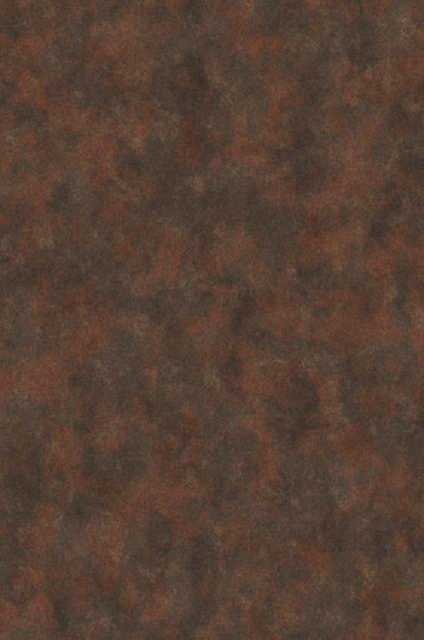
Write a WebGL 2 fragment shader that draws this texture.

```glsl
#version 300 es
precision highp float;

#define PATCH_SCALE 13.0
#define CLUSTER_SCALE 5.0
#define WARP_AMOUNT 0.010
#define GRAIN_SCALE 210.0
#define GRAIN_AMOUNT 0.16
#define TONE_AMOUNT 0.16
#define FLECK_SCALE 42.0
#define BROWN vec3(0.307, 0.249, 0.207)
#define RUST vec3(0.402, 0.256, 0.192)
#define SOOT vec3(0.225, 0.195, 0.178)
#define DUST vec3(0.435, 0.340, 0.268)

uniform vec2 u_resolution;
out vec4 fragColor;

// Two random values per lattice cell
vec2 hash2(vec2 cell) {
    uvec2 q = uvec2(ivec2(cell) + 32768);
    q = q * 1664525u + 1013904223u;
    q.x += q.y * 1664525u;
    q.y += q.x * 1664525u;
    q ^= q >> 16u;
    q.x += q.y * 1664525u;
    q.y += q.x * 1664525u;
    q ^= q >> 16u;
    return vec2(q >> 8u) / 16777216.0;
}

float cornerSlope(vec2 cell, vec2 offset) {
    float angle = 6.28318 * hash2(cell).x;
    return dot(vec2(cos(angle), sin(angle)), offset);
}

float gradientNoise(vec2 p) {
    vec2 i = floor(p), f = p - i;
    vec2 u = f * f * f * (f * (f * 6.0 - 15.0) + 10.0);
    vec2 e = vec2(1.0, 0.0);
    return mix(mix(cornerSlope(i, f), cornerSlope(i + e, f - e), u.x),
               mix(cornerSlope(i + e.yx, f - e.yx), cornerSlope(i + 1.0, f - 1.0), u.x), u.y);
}

float fbm(vec2 p, int octaves, float gain) {
    float sum = 0.0, amplitude = 1.0;
    for (int k = 0; k < octaves; k++) {
        sum += amplitude * gradientNoise(p);
        p = mat2(0.8, 0.6, -0.6, 0.8) * p * 2.03 + 17.3;
        amplitude *= gain;
    }
    return sum;
}

// Sparse pale specks, one jittered candidate per cell
float flecks(vec2 p, float pixel) {
    vec2 cell = floor(p);
    vec2 center = 0.2 + 0.6 * hash2(cell);
    vec2 trait = hash2(cell + 531.0);
    float radius = mix(0.02, 0.05, trait.y);
    float disc = 1.0 - smoothstep(radius - pixel, radius + pixel, length(p - cell - center));
    return disc * step(0.86, trait.x);
}

void main() {
    vec2 p = gl_FragCoord.xy / u_resolution.y;
    float pixel = 1.0 / u_resolution.y;

    // Ragged, slightly upright patches
    vec2 warp = vec2(fbm(p * 14.0 + 3.1, 3, 0.6), fbm(p * 14.0 + 41.7, 3, 0.6));
    vec2 q = (p + WARP_AMOUNT * warp) * vec2(1.0, 0.85);
    float cluster = gradientNoise(q * CLUSTER_SCALE + 8.0);

    float rustField = fbm(q * PATCH_SCALE + 70.0, 5, 0.78) + 0.35 * cluster;
    float sootField = fbm(q * PATCH_SCALE * 0.9 + 130.0, 5, 0.65);
    float dustField = fbm(q * PATCH_SCALE * 1.4 + 210.0, 5, 0.85);
    float toneField = fbm(q * PATCH_SCALE * 0.9 + 290.0, 5, 0.80);

    // Layers of corrosion
    vec3 color = mix(BROWN, RUST, smoothstep(-0.55, 0.85, rustField));
    color = mix(color, DUST, 0.65 * smoothstep(0.05, 1.15, dustField));
    color = mix(color, SOOT, 0.65 * smoothstep(0.08, 0.90, sootField));
    color *= 1.0 + TONE_AMOUNT * toneField;

    // Faint dark veins, broken up along their length
    float vein = 1.0 - smoothstep(0.0, 0.05, abs(fbm(p * 12.0 + 350.0, 4, 0.6)));
    color *= 1.0 - 0.08 * vein * smoothstep(0.0, 0.4, gradientNoise(p * 13.0 + 400.0));

    // Fine grain and specks
    color *= 1.0 + GRAIN_AMOUNT * fbm(p * GRAIN_SCALE + 450.0, 2, 0.7);
    color = mix(color, DUST, 0.5 * flecks(p * FLECK_SCALE, pixel * FLECK_SCALE));

    fragColor = vec4(color, 1.0);
}
```
